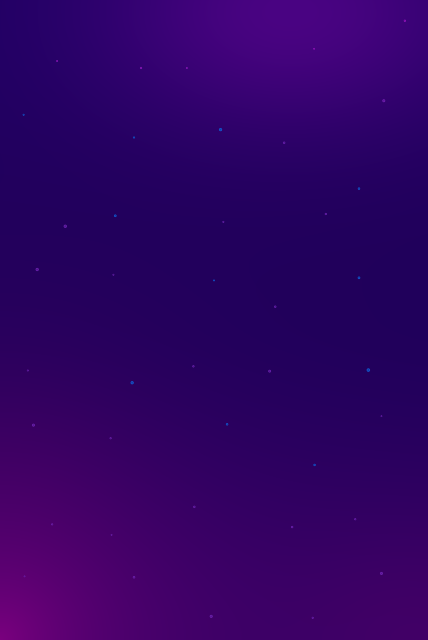
A Shadertoy shader for this background:

```glsl
// Deep violet night gradient with soft magenta glows and scattered tiny blue and purple dots.

float hash(vec2 p) {
    p = fract(p * vec2(0.1031, 0.1137));
    p += dot(p, p.yx + 33.33);
    return fract((p.x + p.y) * p.x * 91.7);
}

// Elliptical glow, 1 at its centre
float glow(vec2 p, vec2 centre, vec2 radius) {
    vec2 d = (p - centre) / radius;
    return exp(-dot(d, d));
}

vec3 background(vec2 uv) {
    vec3 color = mix(vec3(0.195, 0.0, 0.385), vec3(0.122, 0.0, 0.355), smoothstep(0.0, 0.5, uv.y));

    // Broad violet haze along the top
    color += vec3(0.165, 0.012, 0.125) * glow(uv, vec2(0.68, 0.98), vec2(0.44, 0.185));
    color += vec3(0.0, 0.0, 0.03) * smoothstep(0.6, 1.0, uv.y);

    // Magenta light from the lower left, fainter from the lower right
    float cornerDistance = length(uv * vec2(1.0, 1.5));
    color += vec3(0.28, 0.0, 0.11) * exp(-cornerDistance / 0.29);
    color += vec3(0.035, 0.0, 0.0) * glow(uv, vec2(0.0, 0.3), vec2(0.35, 0.2));
    color += vec3(0.05, 0.0, 0.01) * glow(uv, vec2(1.0, 0.0), vec2(0.3, 0.2));
    return color;
}

// One jittered dot per grid cell, with a slightly brighter rim
vec3 addDots(vec3 color, vec2 uv) {
    vec2 grid = vec2(5.0, 8.0);
    vec2 cell = floor(uv * grid);
    vec2 jitter = vec2(hash(cell + 3.1), hash(cell + 17.7)) - 0.5;
    vec2 center = (cell + 0.5 + 0.7 * jitter) / grid;
    float d = length((uv - center) * vec2(1.0, iResolution.y / iResolution.x));

    float radius = mix(0.0017, 0.0038, pow(hash(cell + 41.3), 1.6));
    float pixel = 1.0 / iResolution.x;
    float disc = 1.0 - smoothstep(radius - 0.5 * pixel, radius + 0.7 * pixel, d);
    float rim = smoothstep(0.3 * radius, 0.9 * radius, d);

    // Blue gathers around the middle, magenta near the top
    vec3 purple = mix(vec3(0.43, 0.14, 0.70), vec3(0.62, 0.08, 0.76), smoothstep(0.8, 0.95, center.y));
    float blueChance = 0.12 + 0.5 * glow(center, vec2(0.6, 0.48), vec2(0.6, 0.3));
    vec3 tint = hash(cell + 71.9) < blueChance ? vec3(0.05, 0.38, 0.85) : purple;
    return mix(color, tint, disc * mix(0.6, 0.9, rim));
}

void mainImage(out vec4 fragColor, in vec2 fragCoord) {
    vec2 uv = fragCoord / iResolution.xy;
    fragColor = vec4(addDots(background(uv), uv), 1.0);
}
```
